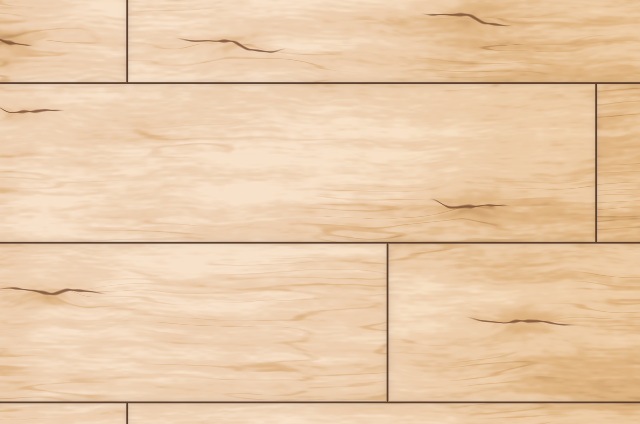
Reproduce this texture procedurally as a WebGL 1 fragment shader.

```glsl
precision highp float;
// Pale wooden floor: wide staggered planks with flowing grain, cracks and thin dark seams.
uniform vec2 u_resolution;

// Layout, in units of canvas height
const float PLANK_HEIGHT = 0.3765;
const float PLANK_LENGTH = 1.64;
const float FIRST_SEAM = 0.051;
const vec3 JOINTS = vec3(0.300, 0.914, 1.406);
const float SEAM_HALF_WIDTH = 0.0021;
const float CRACK_CELLS = 3.0;
const float CRACK_CHANCE = 0.65;

// Palette
const vec3 CREAM = vec3(0.97, 0.885, 0.79);
const vec3 TAN = vec3(0.93, 0.81, 0.69);
const vec3 HONEY = vec3(0.88, 0.72, 0.54);
const vec3 AMBER = vec3(0.76, 0.58, 0.39);
const vec3 CRACK_COLOR = vec3(0.47, 0.29, 0.19);
const vec3 SEAM_COLOR = vec3(0.32, 0.20, 0.14);

// Tone weights
const float BASE_TONE = 0.27;
const float BROAD_GRAIN = 0.55;
const float STREAK_GRAIN = 0.50;
const float FINE_GRAIN = 0.28;
const float VEIN_DEPTH = 0.24;
const float PLANK_VARIATION = 0.12;
const float RIGHT_WARMTH = 0.30;

float hash(vec2 p) {
  return fract(sin(dot(p, vec2(127.1, 311.7))) * 43758.5);
}

float noise(vec2 p) {
  vec2 i = floor(p);
  vec2 f = fract(p);
  f = f * f * (3.0 - 2.0 * f);
  float low = mix(hash(i), hash(i + vec2(1.0, 0.0)), f.x);
  float high = mix(hash(i + vec2(0.0, 1.0)), hash(i + 1.0), f.x);
  return mix(low, high, f.y);
}

float fbm(vec2 p) {
  float sum = 0.0;
  float weight = 0.533;
  for (int i = 0; i < 4; i++) {
    sum += weight * noise(p);
    p = p * 2.03 + 17.3;
    weight *= 0.5;
  }
  return sum;
}

vec3 woodRamp(float t) {
  vec3 color = mix(CREAM, TAN, smoothstep(0.08, 0.42, t));
  color = mix(color, HONEY, smoothstep(0.40, 0.72, t));
  return mix(color, AMBER, smoothstep(0.68, 1.05, t));
}

void main() {
  vec2 p = gl_FragCoord.xy / u_resolution.y;
  float pixel = 1.0 / u_resolution.y;

  // Row, joint offset and position inside the plank
  float row = floor((p.y - FIRST_SEAM) / PLANK_HEIGHT);
  float phase = mod(row + 1.0, 3.0);
  float joint = phase < 0.5 ? JOINTS.x : (phase < 1.5 ? JOINTS.y : JOINTS.z);
  float column = floor((p.x - joint) / PLANK_LENGTH);
  vec2 local = vec2(p.x - joint - column * PLANK_LENGTH,
                    p.y - FIRST_SEAM - row * PLANK_HEIGHT);
  vec2 plank = vec2(column, row);
  float seed = hash(plank + 4.7);

  // One possible crack in each section of a plank
  float cellLength = PLANK_LENGTH / CRACK_CELLS;
  float cell = floor(local.x / cellLength);
  vec2 cellId = vec2(column * CRACK_CELLS + cell, row * 7.0);
  vec2 center = vec2((cell + 0.4 + 0.2 * hash(cellId + 1.3)) * cellLength,
                     (0.15 + 0.7 * hash(cellId + 2.9)) * PLANK_HEIGHT);
  vec2 q = local - center;
  float present = step(hash(cellId + 8.1), CRACK_CHANCE);
  float halo = present * exp(-dot(q * vec2(11.0, 34.0), q * vec2(11.0, 34.0)));

  // Grain follows a gentle wave and bends around cracks
  vec2 g = local + vec2(seed * 37.0, seed * 19.0);
  g.y += 0.045 * (fbm(g * vec2(2.2, 4.0)) - 0.5) + 0.018 * halo * sign(q.y)
       + 0.010 * (noise(g * vec2(9.0, 12.0)) - 0.5);
  float broad = fbm(g * vec2(1.8, 10.0));
  float streak = fbm(g * vec2(4.0, 42.0) + 31.0);
  float fine = noise(g * vec2(24.0, 150.0)) * 0.6 + noise(g * vec2(60.0, 190.0)) * 0.4;
  float ridge = 1.0 - abs(2.0 * noise(g * vec2(5.0, 64.0) + 9.0) - 1.0);
  float vein = smoothstep(0.78, 1.0, ridge) * smoothstep(0.42, 0.75, noise(g * vec2(4.0, 14.0)));

  // Combined tone, deeper toward the right side
  float warmth = smoothstep(0.55, 1.55, p.x);
  float tone = BASE_TONE + BROAD_GRAIN * (broad - 0.5) + STREAK_GRAIN * (streak - 0.5)
             + FINE_GRAIN * (fine - 0.5) + VEIN_DEPTH * vein + 0.28 * halo
             + PLANK_VARIATION * (seed - 0.4) + RIGHT_WARMTH * warmth;
  tone += 0.12 * (1.0 - smoothstep(0.0, 0.12, p.x));
  vec3 color = woodRamp(tone);
  color *= mix(vec3(1.0), vec3(0.995, 0.98, 0.93), warmth);

  // Tapered, broken crack line
  float reach = mix(0.05, 0.15, hash(cellId + 5.5));
  float taper = max(0.0, 1.0 - abs(q.x) / reach);
  float path = 0.022 * (noise(vec2(q.x * 22.0, seed * 50.0)) - 0.5) - 0.09 * q.x;
  float crackWidth = 0.0045 * taper * noise(vec2(q.x * 60.0, cell + 3.0));
  float crack = 1.0 - smoothstep(0.0, crackWidth + pixel, abs(q.y - path) - 0.3 * crackWidth);
  color = mix(color, CRACK_COLOR, 0.8 * present * crack * smoothstep(0.0, 0.35, taper));

  // Seams with a soft worn rim
  vec2 edge = min(local, vec2(PLANK_LENGTH, PLANK_HEIGHT) - local);
  float seamDistance = min(edge.x, edge.y);
  color *= 1.0 - 0.10 * exp(-seamDistance / 0.006);
  float seam = 1.0 - smoothstep(-0.6 * pixel, 0.6 * pixel, seamDistance - SEAM_HALF_WIDTH);
  color = mix(color, SEAM_COLOR, 0.92 * seam);

  gl_FragColor = vec4(color, 1.0);
}
```
